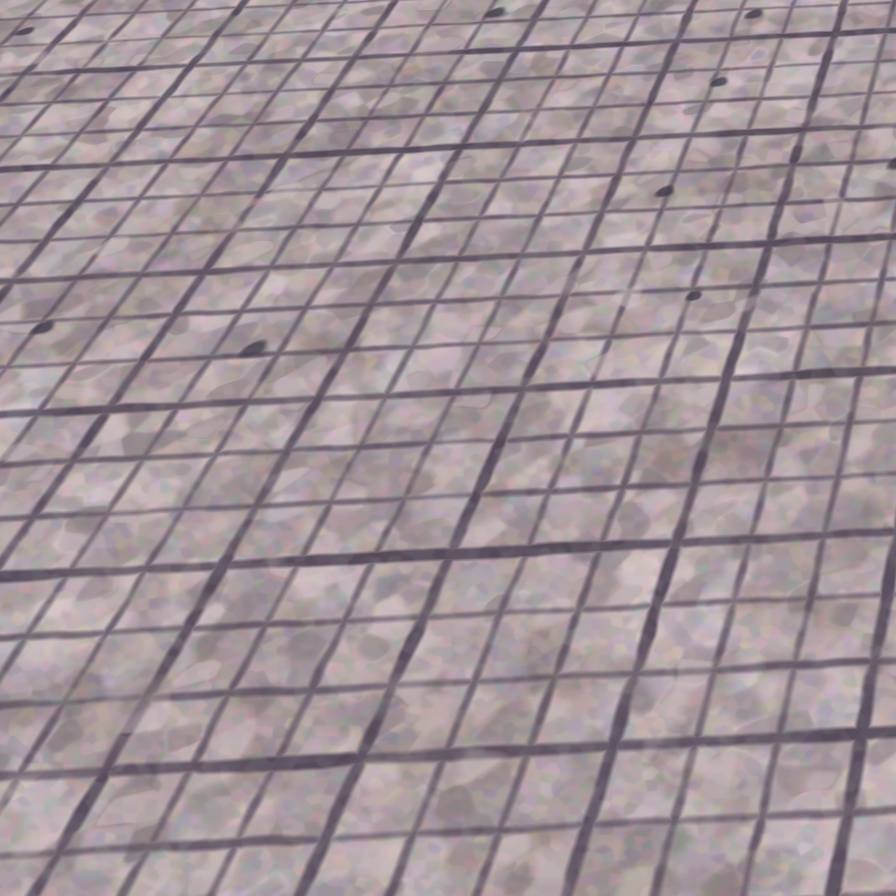
A Shadertoy shader for this texture:

```glsl
// Worn grey paving seen at a slant: square tiles with grooves, every third groove heavier.

const vec3 STONE = vec3(0.69, 0.635, 0.645);
const vec3 GROOVE = vec3(0.34, 0.30, 0.36);
const vec3 GRIME = vec3(0.50, 0.45, 0.47);
const vec3 CHALK = vec3(0.79, 0.74, 0.77);
const vec3 PEBBLE = vec3(0.25, 0.23, 0.29);

vec3 hash3(vec2 p) {
    vec3 q = fract(p.xyx * vec3(0.1031, 0.1030, 0.0973));
    q += dot(q, q.yxz + 33.33);
    return fract((q.xxy + q.yzz) * q.zyx);
}

// Smooth cellular noise: random values of nearby cells, blended by distance.
vec3 cellNoise(vec2 p) {
    vec2 cell = floor(p);
    vec3 sum = vec3(0.0);
    float total = 0.0;
    for (int j = -1; j <= 1; j++) {
        for (int i = -1; i <= 1; i++) {
            vec2 id = cell + vec2(i, j);
            vec2 offset = id + hash3(id + 71.0).xy - p;
            float weight = exp(-7.0 * dot(offset, offset));
            sum += weight * hash3(id + 19.0);
            total += weight;
        }
    }
    return sum / total;
}

// Canvas point to (column, row) on the slanted ground.
vec2 groundPlane(vec2 p) {
    float column = 10.197 + 23.13 * (p.x - 1.344) / (2.289 - p.y);
    float row = 52.25 / (2.222 - p.y + 0.05 * p.x) - 25.01;
    // The row formula falls with height, so flip it to count upward.
    return vec2(column, -row);
}

// Coverage of the groove nearest to x; multiples of three are wider and darker.
float groove(float x, float thin, float thick, float wear) {
    float line = floor(x + 0.5);
    float heavy = 1.0 - step(0.5, mod(line, 3.0));
    float halfWidth = mix(thin, thick, heavy) * mix(0.75, 1.25, wear);
    float soft = 0.035 + 0.5 * fwidth(x);
    float cover = 1.0 - smoothstep(halfWidth - soft, halfWidth + soft, abs(x - line));
    return cover * mix(0.78, 1.0, heavy) * mix(0.72, 1.1, wear);
}

// Rare dark blots, at most one per ground block.
float blots(vec2 ground, float blockSize, float chance) {
    vec2 block = floor(ground / blockSize);
    vec3 rnd = hash3(block + 43.0);
    vec2 center = (block + 0.25 + 0.5 * rnd.xy) * blockSize;
    vec2 offset = ground - center;
    float radius = mix(0.12, 0.25, rnd.z);
    float dist = length(offset * vec2(1.0, 1.1)) + 0.04 * sin(13.0 * offset.x + 9.0 * offset.y);
    float present = step(hash3(block + 7.0).x, chance);
    return present * (1.0 - smoothstep(0.5 * radius, 1.2 * radius, dist));
}

void mainImage(out vec4 fragColor, in vec2 fragCoord) {
    vec2 p = fragCoord / iResolution.xy;
    vec2 ground = groundPlane(p);
    vec3 broad = cellNoise(ground * 0.7 + 40.0);
    vec3 patchy = cellNoise(ground * 2.6 + 90.0);
    vec3 grain = cellNoise(p * vec2(85.0, 100.0) + 10.0);

    // Stone: tone per tile, mottling, and faint colour speckle
    vec3 tile = hash3(floor(ground) + 130.0);
    vec3 color = STONE + 0.05 * (tile.x - 0.5);
    color += 0.09 * (broad.x - 0.5) + 0.14 * (patchy.x - 0.5) + 0.11 * (grain.x - 0.5);
    color += 0.06 * (grain - grain.x) + vec3(0.03, 0.0, -0.04) * (patchy.y - 0.5);

    // Wear: grimy patches and pale scuffs
    color = mix(color, GRIME, 0.45 * smoothstep(0.68, 0.95, patchy.z));
    color = mix(color, CHALK, 0.55 * smoothstep(0.72, 0.95, patchy.y));

    // Grooves, slightly crooked and partly filled with dust
    vec2 bent = ground + 0.035 * (cellNoise(ground * 1.7 + 200.0).xy - 0.5);
    float across = groove(bent.x, 0.048, 0.075, patchy.x);
    float along = groove(bent.y, 0.050, 0.080, broad.y);
    float dust = 0.55 * smoothstep(0.72, 0.95, broad.z * 0.5 + patchy.y * 0.5);
    float cover = clamp(max(across, along) * (1.0 - dust), 0.0, 1.0);
    color = mix(color, GROOVE + 0.08 * (grain.y - 0.5), 0.92 * cover);

    // Pebbles and stains, some bluish
    float tint = hash3(floor(ground / 3.0) + 5.0).y;
    vec3 blotColor = mix(PEBBLE, vec3(0.35, 0.42, 0.62), step(0.9, tint));
    color = mix(color, blotColor, 0.8 * blots(ground, 3.0, 0.22));

    fragColor = vec4(clamp(color, 0.0, 1.0), 1.0);
}
```
